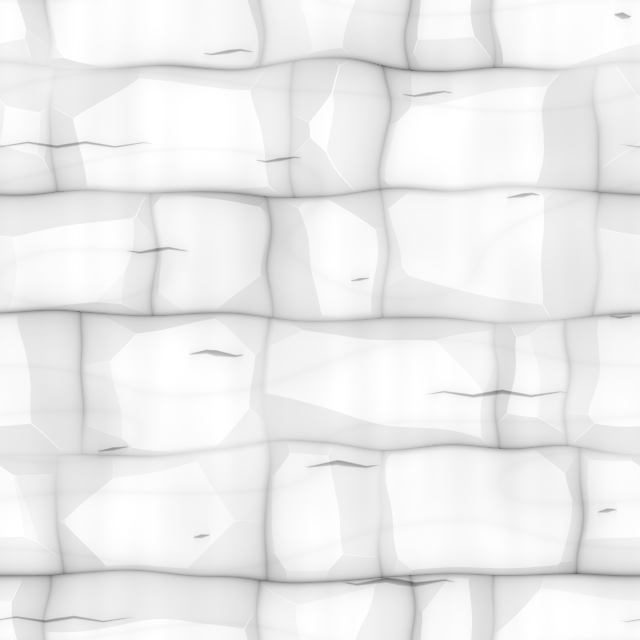
Reproduce this texture map procedurally as a Shadertoy shader.

```glsl
// Tileable pale stone wall: five courses of hand-cut blocks, shaded like a cavity map.
// Each block is a flat cap trimmed by random chisel planes; slope darkens the facets,
// ridges catch light, joints collect soft shadow, and thin cracks run across the wall.

const float TAU = 6.2831853;
const float COURSES = 5.0;
const int CHISEL_CUTS = 9;
const int CRACKS = 17;

// Positions of the vertical joints in each course, counted from the top
const vec4 JOINTS[5] = vec4[5](
    vec4(0.07, 0.405, 0.64, 0.77),
    vec4(0.085, 0.46, 0.60, 0.93),
    vec4(0.24, 0.42, 0.60, 0.935),
    vec4(0.13, 0.415, 0.775, 0.89),
    vec4(0.09, 0.415, 0.595, 0.91));

struct Stone {
    vec2 local;     // position from the block centre
    vec2 halfSize;
    vec2 seed;
};

vec2 hash2(vec2 p) {
    vec3 a = fract(p.xyx * vec3(0.1031, 0.1030, 0.0973));
    a += dot(a, a.yzx + 33.33);
    return fract((a.xx + a.yz) * a.zy);
}

// Gradient noise over the unit tile; freq must be whole numbers
float gradientNoise(vec2 uv, vec2 freq, float seed) {
    vec2 p = uv * freq, cell = floor(p), f = p - cell;
    vec2 u = f * f * f * (f * (f * 6.0 - 15.0) + 10.0);
    float corner[4];
    for (int k = 0; k < 4; k++) {
        vec2 o = vec2(k & 1, k >> 1);
        float angle = TAU * hash2(mod(cell + o, freq) + seed).x;
        corner[k] = dot(vec2(cos(angle), sin(angle)), f - o);
    }
    return mix(mix(corner[0], corner[1], u.x), mix(corner[2], corner[3], u.x), u.y);
}

Stone findStone(vec2 p) {
    float down = 1.0 - p.y;
    float course = floor(down * COURSES + 0.5);
    float row = mod(course, COURSES);
    vec4 joint = JOINTS[int(row)];
    float x = fract(p.x - joint.x) + joint.x;
    float left = joint.x, right = joint.x + 1.0;
    for (int k = 1; k < 4; k++) {
        if (x >= joint[k]) left = joint[k];
        else right = min(right, joint[k]);
    }
    vec2 local = vec2(x - 0.5 * (left + right), course / COURSES - down);
    vec2 halfSize = 0.5 * vec2(right - left, 1.0 / COURSES);
    return Stone(local, halfSize, vec2(left * 97.0, row * 13.0 + 5.0));
}

// Depth below the flat cap after all chisel planes have been cut
float chiselDepth(vec2 q, vec2 halfSize, vec2 seed) {
    float depth = 0.0;
    for (int i = 0; i < CHISEL_CUTS; i++) {
        vec2 r = hash2(seed + float(i) * 7.31);
        vec2 s = hash2(seed + float(i) * 3.17 + 41.0);
        float angle = TAU * (float(i) + 0.55 * (r.x - 0.5)) / 8.0;
        vec2 n = vec2(cos(angle), sin(angle));
        float trim = mix(0.015, 0.10, r.y * r.y);
        float slope = mix(0.25, 1.0, s.x) * mix(1.0, 0.6, r.y);
        depth = max(depth, slope * (dot(q, n) - dot(abs(n), halfSize) + trim));
    }
    return depth;
}

// Facet brightness: flat is white, slopes are grey, ridges are bright
float facetTone(Stone st, float e) {
    float c = chiselDepth(st.local, st.halfSize, st.seed);
    float l = chiselDepth(st.local - vec2(e, 0.0), st.halfSize, st.seed);
    float r = chiselDepth(st.local + vec2(e, 0.0), st.halfSize, st.seed);
    float b = chiselDepth(st.local - vec2(0.0, e), st.halfSize, st.seed);
    float t = chiselDepth(st.local + vec2(0.0, e), st.halfSize, st.seed);
    float slope = length(vec2(r - l, t - b)) / (2.0 * e);
    float ridge = (l + r + b + t - 4.0 * c) / e;
    return 0.995 - 0.105 * slope + 0.05 * min(ridge, 1.0);
}

// Shadow of one jagged, lens-shaped crack
float crackShade(vec2 p, float id, float edge) {
    vec2 r = hash2(vec2(id * 5.3, 17.0)), s = hash2(vec2(id * 2.9, 71.0));
    vec2 centre = vec2(fract(id * 0.618 + 0.1 * r.x), (id + 0.8 * r.y) / float(CRACKS));
    vec2 d = fract(p - centre + 0.5) - 0.5;
    float along = abs(d.x) / (0.014 + 0.13 * s.x * s.x);
    float y = d.y + 0.014 * abs(fract(d.x * 11.0 + s.y) - 0.5) - 0.0035;
    float thick = mix(0.0015, 0.006, s.y) * max(1.0 - along, 0.0);
    float taper = smoothstep(1.0, 0.8, along);
    float gap = smoothstep(edge, -edge, abs(y) - thick);
    float dark = 0.22 + 0.12 * clamp(y / (thick + edge), -1.0, 1.0);
    return taper * (gap * dark + 0.04 * exp(-abs(y) / 0.008));
}

void mainImage(out vec4 fragColor, in vec2 fragCoord) {
    vec2 uv = fragCoord / iResolution.xy;
    float edge = 1.0 / iResolution.y;

    // Uneven courses and leaning joints
    vec2 bend = vec2(gradientNoise(uv, vec2(5.0, 9.0), 3.0), gradientNoise(uv, vec2(6.0, 5.0), 19.0));
    Stone st = findStone(uv + bend * vec2(0.022, 0.024));
    vec2 gap = max(st.halfSize - abs(st.local), 0.0);

    // Facets fade into the joints, where shadow gathers
    float wear = clamp(0.55 + 1.1 * gradientNoise(uv, vec2(4.0, 5.0), 47.0), 0.1, 1.0);
    float tone = mix(0.93, facetTone(st, 0.0016), smoothstep(0.0, 0.012, min(gap.x, gap.y)));
    tone -= wear * (0.13 * exp(-gap.y / 0.02) + 0.28 * exp(-gap.y / 0.0028));
    tone -= wear * (0.12 * exp(-gap.x / 0.018) + 0.11 * exp(-gap.x / 0.0025));

    // Faint vertical streaks, broad stains and long horizontal seams
    tone += 0.035 * gradientNoise(uv, vec2(22.0, 3.0), 61.0);
    tone -= 0.07 * max(gradientNoise(uv, vec2(4.0, 6.0), 83.0), 0.0);
    float seam = abs(gradientNoise(uv, vec2(2.0, 7.0), 29.0));
    tone -= 0.025 * exp(-seam / 0.035);

    for (int i = 0; i < CRACKS; i++) tone -= crackShade(uv, float(i), edge);

    fragColor = vec4(vec3(clamp(tone, 0.3, 1.0)), 1.0);
}
```
